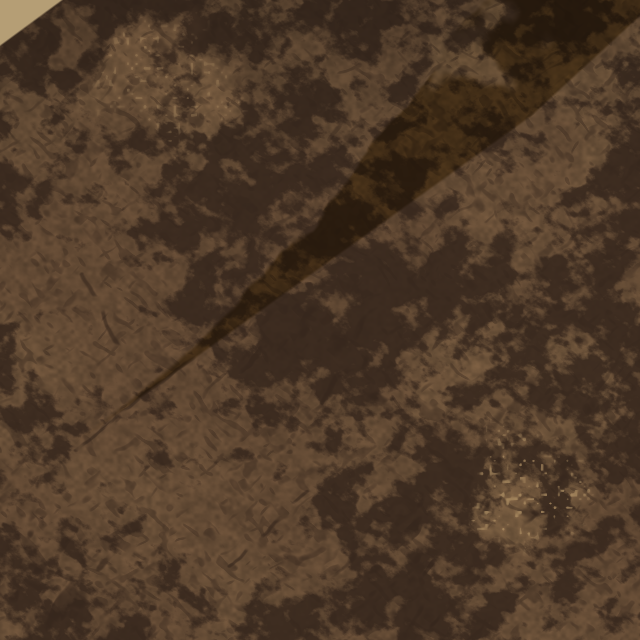
Reproduce this texture procedurally as a Shadertoy shader.

```glsl
const vec3 STONE_BROWN = vec3(0.385, 0.288, 0.203);
const vec3 STONE_TAN   = vec3(0.50, 0.39, 0.27);
const vec3 STAIN       = vec3(0.205, 0.146, 0.108);
const vec3 WEDGE_TINT  = vec3(0.70, 0.64, 0.46);
const vec3 PAPER       = vec3(0.71, 0.62, 0.46);
const vec3 GLINT       = vec3(0.68, 0.56, 0.39);

float hash(vec2 p) {
    return fract(sin(dot(p, vec2(127.1, 311.7))) * 43758.5453);
}

float noise(vec2 p) {
    vec2 cell = floor(p);
    vec2 f = fract(p);
    f = f * f * (3.0 - 2.0 * f);
    float low = mix(hash(cell), hash(cell + vec2(1, 0)), f.x);
    float high = mix(hash(cell + vec2(0, 1)), hash(cell + vec2(1, 1)), f.x);
    return mix(low, high, f.y);
}

float fbm(vec2 p) {
    float sum = 0.0;
    float gain = 0.5;
    for (int i = 0; i < 4; i++) {
        sum += gain * noise(p);
        p = mat2(1.6, 1.2, -1.2, 1.6) * p + 7.3;
        gain *= 0.5;
    }
    return sum;
}

vec2 rotate(vec2 p, float angle) {
    float c = cos(angle), s = sin(angle);
    return vec2(c * p.x + s * p.y, c * p.y - s * p.x);
}

// Soft elliptical region, 1 inside and 0 outside
float region(vec2 p, vec2 center, vec2 radius, float angle) {
    return 1.0 - smoothstep(0.65, 1.15, length(rotate(p - center, angle) / radius));
}

// Short dark strokes, stretched along the given angle
float flecks(vec2 p, float angle, float scale, float threshold) {
    vec2 q = rotate(p, angle) * scale * vec2(0.42, 1.0);
    return smoothstep(threshold, threshold + 0.2, noise(q));
}

float crack(vec2 p, vec2 a, vec2 b, float width) {
    vec2 ab = b - a;
    float t = clamp(dot(p - a, ab) / dot(ab, ab), 0.0, 1.0);
    return 1.0 - smoothstep(0.2 * width, width, length(p - a - ab * t));
}

// Tapered band: crisp lower edge, ragged upper edge
float wedge(vec2 p, float ragged) {
    float d = p.x - 0.2;
    float upper = 0.372 + 0.8 * d + 0.6 * d * d + ragged * smoothstep(0.2, 0.6, p.x);
    float lower = 0.365 + 0.72 * d + 0.2 * max(p.x - 0.83, 0.0);
    float inside = smoothstep(-0.005, 0.007, upper - p.y) * smoothstep(-0.003, 0.004, p.y - lower);
    return inside * smoothstep(0.10, 0.24, p.x);
}

void mainImage(out vec4 fragColor, in vec2 fragCoord) {
    vec2 p = fragCoord / iResolution.xy;
    vec2 drift = vec2(fbm(p * 14.0), fbm(p * 14.0 + 31.0)) - 0.47;
    vec2 w = p + 0.17 * drift;

    // Calm slabs, pale patches and heavily stained areas
    float calm = max(region(w, vec2(0.15, 0.50), vec2(0.24, 0.12), -0.75),
                     region(w, vec2(0.35, 0.26), vec2(0.28, 0.15), -0.75));
    float sparkly = region(w, vec2(0.81, 0.22), vec2(0.10, 0.09), 0.0);
    float bright = region(w, vec2(0.27, 0.87), vec2(0.11, 0.13), 0.6);
    float notch = region(w, vec2(0.73, 0.92), vec2(0.075, 0.09), 0.5);
    float pale = max(max(sparkly, 0.8 * bright), 0.85 * notch);
    pale = max(pale, 0.7 * region(w, vec2(0.81, 0.40), vec2(0.15, 0.13), -0.6));
    pale = max(pale, 0.65 * region(w, vec2(0.95, 0.83), vec2(0.08, 0.12), 0.3));
    float heavy = max(region(w, vec2(0.09, 0.08), vec2(0.17, 0.13), -0.6),
                      region(w, vec2(0.53, 0.42), vec2(0.15, 0.08), -0.2));
    heavy = max(heavy, region(w, vec2(0.60, 0.13), vec2(0.14, 0.12), -0.6));

    // Broken stain: small dabs gathered into loose clusters
    float band = wedge(p, 0.08 * drift.x) * (1.0 - 0.9 * notch);
    vec2 s = p + 0.035 * drift;
    float cluster = fbm(s * 7.0 + 3.0);
    float dabs = fbm(rotate(s, 0.6) * vec2(22.0, 30.0));
    float fine = fbm(rotate(p, -0.5) * vec2(58.0, 82.0) + 5.0);
    float cover = 0.015 + 0.035 * heavy - 0.15 * calm * (1.0 - heavy) - 0.08 * pale + 0.03 * band;
    float field = 0.40 * cluster + 0.50 * dabs + 0.38 * fine - 0.60;
    float stain = smoothstep(-0.06, 0.085, field + cover);

    // Lit stone with gentle tonal drift and grain
    float tone = smoothstep(0.3, 0.7, fbm(p * 5.0 + 11.0));
    vec3 color = mix(STONE_BROWN, STONE_TAN, 0.25 * tone + 0.45 * pale);
    color *= 1.0 + 0.18 * (noise(p * 150.0) - 0.5) + 0.24 * (fine - 0.47);
    color = mix(color, STAIN, 0.84 * stain);

    // Strokes and hairline cracks
    float strokes = max(flecks(s, -0.75, 125.0, 0.66), flecks(s + 4.0, 0.7, 110.0, 0.72));
    color = mix(color, STAIN, 0.36 * strokes);
    float spots = flecks(s, 0.9, 75.0, 0.70) * max(pale, heavy);
    color = mix(color, STAIN, 0.65 * spots);
    vec2 bent = p + 0.02 * drift;
    float lines = crack(bent, vec2(0.12, 0.30), vec2(0.30, 0.44), 0.004);
    lines = max(lines, crack(bent, vec2(0.13, 0.57), vec2(0.20, 0.42), 0.005));
    lines = max(lines, crack(bent, vec2(0.36, 0.12), vec2(0.48, 0.23), 0.004));
    color = mix(color, STAIN, 0.6 * lines * smoothstep(0.3, 0.55, noise(p * 40.0)));

    // Shaded wedge, glints and darker upper edge
    color *= mix(vec3(1.0), WEDGE_TINT, band);
    float glints = smoothstep(0.74, 0.95, noise(p * 150.0)) * max(sparkly, 0.45 * bright);
    color = mix(color, GLINT, 0.75 * glints);
    color *= 1.0 - 0.12 * smoothstep(0.65, 1.0, p.y) * (1.0 - bright);

    // Pale corner beyond the slab edge
    float corner = smoothstep(-0.002, 0.003, p.y - 0.928 - 0.735 * p.x);
    color = mix(color, PAPER, corner);
    fragColor = vec4(color, 1.0);
}
```
